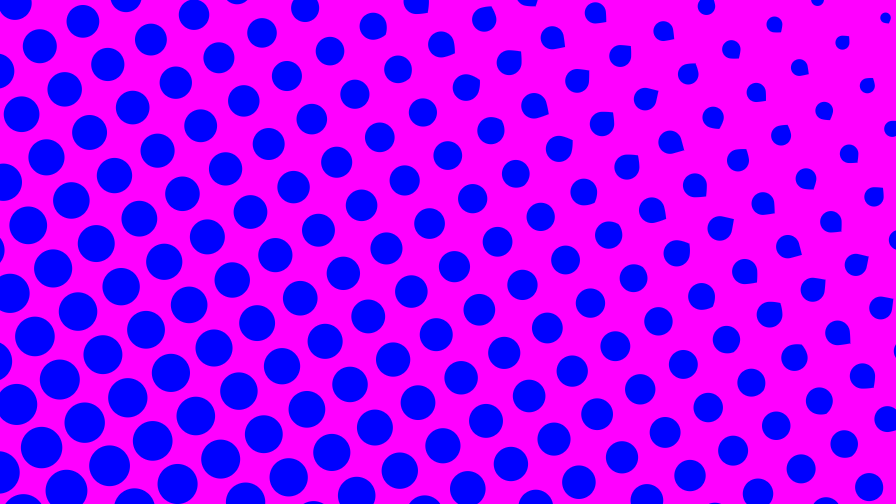
This pattern is drawn by a Shadertoy shader. Its source:

```glsl
const float CELLS_ACROSS = 18.0;
const float SCREEN_ANGLE = -1.0471976;
const vec2 LATTICE_PHASE = vec2(0.32, -0.035);
const vec3 PAPER = vec3(1.0, 0.0, 1.0);
const vec3 INK = vec3(0.0, 0.0, 1.0);

mat2 rotation(float angle) {
    float c = cos(angle), s = sin(angle);
    return mat2(c, s, -s, c);
}

vec2 hash22(vec2 p) {
    vec3 h = fract(p.xyx * vec3(0.1031, 0.1030, 0.0973));
    h += dot(h, h.yzx + 33.33);
    return fract((h.xx + h.yz) * h.zy);
}

// Squared dot radius, falling linearly towards the upper right
float dotTone(vec2 centre) {
    return max(0.0966 - dot(centre, vec2(0.00598, 0.00703)), 0.0);
}

// Circle whose upper-right quadrant sharpens into a square corner
float cornerDot(vec2 p, float radius, float sharpness) {
    float round_ = length(p);
    float square = max(p.x, p.y);
    float inCorner = step(0.0, min(p.x, p.y));
    return mix(round_, square, sharpness * inCorner) - radius;
}

float halftone(vec2 p, mat2 screen, vec2 phase) {
    vec2 lattice = p * screen - phase;
    vec2 id = round(lattice);
    vec2 local = screen * (lattice - id);
    float tone = dotTone(screen * (id + phase));

    // Small dots lose their roundness, each in its own direction
    vec2 rnd = hash22(id);
    float sharpness = (1.0 - smoothstep(0.060, 0.084, tone)) * mix(0.65, 1.0, rnd.y);
    local.y *= rnd.x < 0.5 ? -1.0 : 1.0;
    local = rotation((rnd.y - 0.5) * 0.6) * local;
    return cornerDot(local, sqrt(tone), sharpness);
}

void mainImage(out vec4 fragColor, in vec2 fragCoord) {
    float pixel = CELLS_ACROSS / iResolution.x;
    vec2 p = (fragCoord - 0.5 * iResolution.xy) * pixel;

    float d = halftone(p, rotation(SCREEN_ANGLE), LATTICE_PHASE);
    float ink = clamp(0.5 - d / pixel, 0.0, 1.0);
    fragColor = vec4(mix(PAPER, INK, ink), 1.0);
}
```
